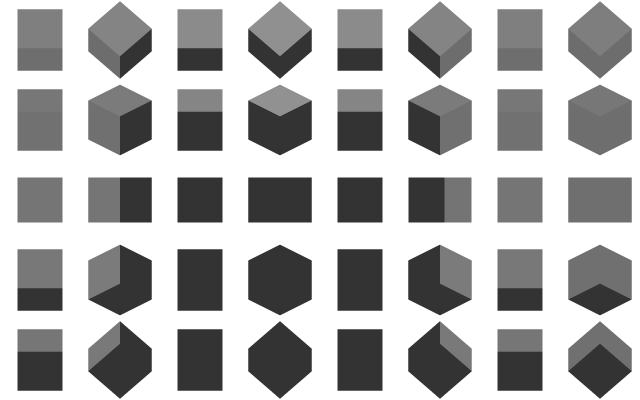
Give the GLSL for this pattern, as a WebGL 1 fragment shader.

```glsl
precision highp float;

uniform vec2 u_resolution;

// Grey of a cube face: flat dark in shadow, soft highlight when lit
float faceShade(vec3 normal, vec3 view) {
  vec3 light = normalize(vec3(1.0, -1.0, 1.3));
  if (dot(normal, light) <= 0.0) return 0.2;
  float gloss = pow(max(dot(normal, normalize(light + view)), 0.0), 4.0);
  return normal.z > 0.5 ? 0.45 + 0.12 * gloss : 0.425 + 0.06 * gloss;
}

// Parallel projection of a cube, seen along the given direction
float cubeShade(vec2 p, vec3 view, vec3 right, vec3 up) {
  vec3 origin = p.x * right + p.y * up;
  vec3 side = sign(view);
  vec3 front = (0.28125 * side - origin) / view;
  vec3 back = (-0.28125 * side - origin) / view;
  float nearest = min(front.x, min(front.y, front.z));
  float farthest = max(back.x, max(back.y, back.z));
  if (nearest < farthest) return 1.0;

  vec3 axis = vec3(0.0, 0.0, 1.0);
  if (front.x <= nearest) axis = vec3(1.0, 0.0, 0.0);
  else if (front.y <= nearest) axis = vec3(0.0, 1.0, 0.0);
  return faceShade(axis * side, view);
}

// One cell of the sheet: yaw turns by column, pitch by row
float sheetShade(vec2 uv) {
  vec2 grid = fract(uv) * vec2(8.0, 5.0);
  vec2 cell = floor(grid);
  float yaw = radians(45.0 * cell.x);
  float pitch = radians(30.0 * (cell.y - 2.0));

  // A single cube stands slightly off its step
  if (distance(cell, vec2(5.0, 2.0)) < 0.5) yaw -= radians(8.0);

  float cy = cos(yaw), sy = sin(yaw);
  float cp = cos(pitch), sp = sin(pitch);
  vec3 view = vec3(cp * cy, cp * sy, sp);
  vec3 right = vec3(-sy, cy, 0.0);
  vec3 up = vec3(-sp * cy, -sp * sy, cp);

  // Keep edge-on faces from dividing by zero
  view += 0.0002 * (1.0 - step(0.0001, abs(view)));
  return cubeShade(fract(grid) - 0.5, view, right, up);
}

void main() {
  // Average a 4 by 4 grid of samples to smooth every edge
  float shade = 0.0;
  for (int j = 0; j < 4; j++) {
    for (int i = 0; i < 4; i++) {
      vec2 offset = (vec2(float(i), float(j)) + 0.5) / 4.0 - 0.5;
      shade += sheetShade((gl_FragCoord.xy + offset) / u_resolution);
    }
  }
  gl_FragColor = vec4(vec3(shade / 16.0), 1.0);
}
```
